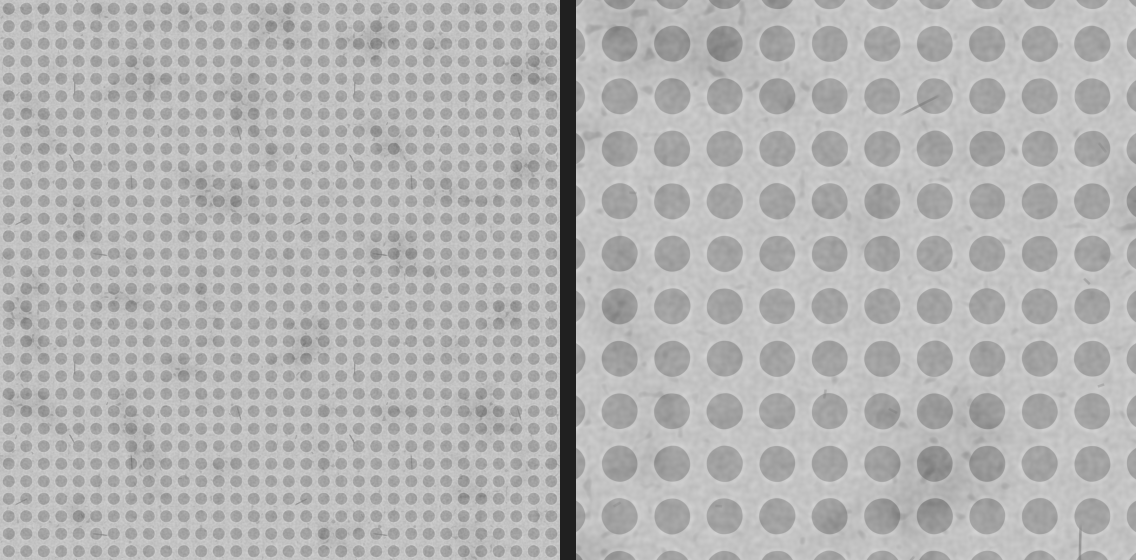
Left: the whole. Right: its middle third, enlarged.
A Shadertoy shader for this pattern:

```glsl
// Worn grey sheet with a square grid of round dots, mottled stains and fine scratches.
#define DOTS 32.0
#define DOT_RADIUS 0.342
#define GROUND_GREY 0.765
#define DOT_GREY 0.635
#define RIM_LIGHT 0.025
#define STAIN_CELLS 10.0
#define STAIN_DEPTH 0.10
#define GRAIN_DEPTH 0.07
#define SPECK_DEPTH 0.09
#define SCRATCH_TILES 2.0
#define SCRATCH_COUNT 26
#define SCRATCH_DEPTH 0.17

// Integer hash: two values from 0 to 1
vec2 hash2(vec2 cell, float seed) {
    uvec3 q = uvec3(ivec3(cell, seed)) * uvec3(1597u, 3821u, 7919u);
    uint n = q.x ^ (q.y + 8191u) ^ (q.z * 31u);
    n = (n ^ (n >> 15)) * 73244475u;
    n = (n ^ (n >> 13)) * 73244475u;
    n ^= n >> 16;
    return vec2(n & 65535u, n >> 16) / 65535.0;
}

float cornerSlope(vec2 cell, vec2 offset, float period, float seed) {
    float angle = 6.28318 * hash2(mod(cell, period), seed).x;
    return dot(vec2(cos(angle), sin(angle)), offset);
}

// Gradient noise that wraps after a whole number of cells
float wrapNoise(vec2 uv, float period, float seed) {
    vec2 p = uv * period, cell = floor(p), f = p - cell;
    vec2 w = f * f * f * (f * (f * 6.0 - 15.0) + 10.0);
    vec2 e = vec2(1.0, 0.0);
    float low = mix(cornerSlope(cell, f, period, seed),
                    cornerSlope(cell + e.xy, f - e.xy, period, seed), w.x);
    float high = mix(cornerSlope(cell + e.yx, f - e.yx, period, seed),
                     cornerSlope(cell + e.xx, f - e.xx, period, seed), w.x);
    return mix(low, high, w.y);
}

float wrapFbm(vec2 uv, float period, float seed) {
    float sum = 0.0, weight = 1.0;
    for (int i = 0; i < 4; i++) {
        sum += weight * wrapNoise(uv, period, seed + float(i));
        weight *= 0.55;
        period *= 2.0;
    }
    return sum;
}

// Short, slightly bent hairlines; a few are long and dark
float scratches(vec2 uv, float pixel) {
    float mask = 0.0;
    for (int i = 0; i < SCRATCH_COUNT; i++) {
        float id = float(i);
        vec2 centre = hash2(vec2(id, 3.0), 51.0);
        vec2 shape = hash2(vec2(id, 7.0), 52.0);
        bool isLong = i < 6;
        float halfLength = (isLong ? 0.026 : 0.007) * (0.7 + 0.8 * shape.y);
        float angle = 6.28318 * shape.x;
        vec2 along = vec2(cos(angle), sin(angle));
        vec2 d = fract(uv * SCRATCH_TILES - centre + 0.5) - 0.5;
        float t = dot(d, along);
        float bend = (shape.y - 0.5) * 5.0 * t * t;
        float side = abs(dot(d, vec2(-along.y, along.x)) - bend) / SCRATCH_TILES;
        float line = 1.0 - smoothstep(0.0003, 0.0003 + max(pixel, 0.0009), side);
        float taper = 1.0 - smoothstep(0.6, 1.0, abs(t) / halfLength);
        mask = max(mask, line * taper * (isLong ? 1.0 : 0.6));
    }
    return mask;
}

void mainImage(out vec4 fragColor, in vec2 fragCoord) {
    vec2 uv = fragCoord / iResolution.xy;
    float pixel = 1.0 / min(iResolution.x, iResolution.y);

    // Dots with a slightly uneven edge and a faint pale rim
    vec2 local = fract(uv * DOTS) - 0.5;
    float edge = length(local) - DOT_RADIUS + 0.012 * wrapNoise(uv, 128.0, 11.0);
    float soft = 0.75 * DOTS * pixel;
    float dotMask = 1.0 - smoothstep(-soft, soft, edge);
    float rim = (1.0 - dotMask) * (1.0 - smoothstep(0.03, 0.09, edge));

    // Broad stains broken up by finer mottling
    float cloud = wrapFbm(uv, STAIN_CELLS, 21.0);
    float stain = smoothstep(0.08, 0.75, cloud);
    float mottle = wrapFbm(uv, 64.0, 31.0);
    stain *= clamp(0.9 + 0.9 * mottle, 0.0, 1.5);

    // Grain and small dark flecks
    float grain = wrapNoise(uv, 256.0, 41.0) + 0.6 * wrapNoise(uv, 173.0, 42.0);
    float specks = smoothstep(0.33, 0.62, wrapNoise(uv, 110.0, 43.0) + 0.25 * cloud);

    float grey = mix(GROUND_GREY, DOT_GREY, dotMask) + RIM_LIGHT * rim;
    grey += 0.025 * mottle + GRAIN_DEPTH * 0.6 * grain;
    grey -= STAIN_DEPTH * stain * mix(0.75, 1.0, dotMask);
    grey -= SPECK_DEPTH * specks * mix(1.0, 0.4, dotMask);
    grey -= SCRATCH_DEPTH * scratches(uv, pixel) * mix(1.0, 0.5, dotMask);
    fragColor = vec4(vec3(clamp(grey, 0.0, 1.0)), 1.0);
}
```
